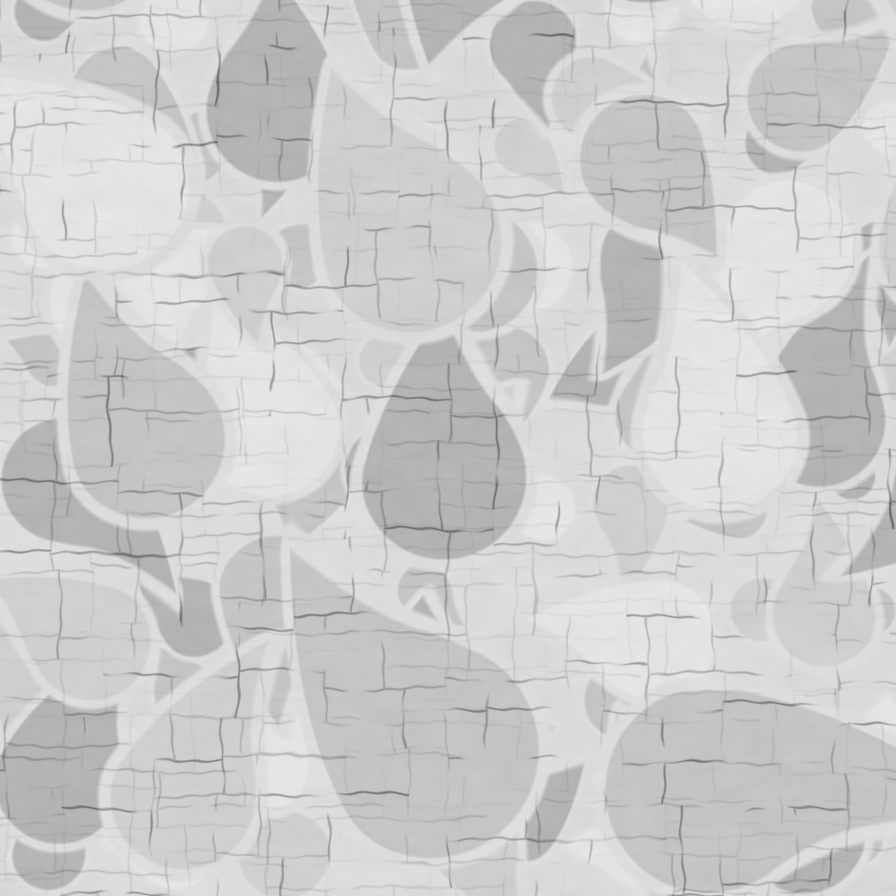
This pattern is drawn by a WebGL 1 fragment shader. Its source:

```glsl
precision highp float;
// Grey paisley drops with pale rims under a fine net of square plaster cracks.

uniform vec2 u_resolution;

const float GROUND = 0.855;
const float RIM = 0.865;
const float DARK = 0.705;
const float MIDDLE = 0.77;
const float LIGHT = 0.812;
const float PALE = 0.893;

float hash(vec2 p) {
  vec3 q = fract(p.xyx * 0.1031);
  q += dot(q, q.yzx + 33.33);
  return fract((q.x + q.y) * q.z);
}

float valueNoise(vec2 p) {
  vec2 i = floor(p);
  vec2 f = fract(p);
  f = f * f * (3.0 - 2.0 * f);
  float low = mix(hash(i), hash(i + vec2(1.0, 0.0)), f.x);
  float high = mix(hash(i + vec2(0.0, 1.0)), hash(i + 1.0), f.x);
  return mix(low, high, f.y);
}

// Layered sines that make straight cracks wander.
vec2 wobble(vec2 p) {
  return 0.0022 * sin(p.yx * vec2(47.0, 39.0) + 2.0 * sin(p * 23.0))
       + 0.0009 * sin(p.yx * vec2(171.0, 193.0) + 3.0 * sin(p * 61.0));
}

float cover(float d, float soft) {
  return 1.0 - smoothstep(-soft, soft, d);
}

// Teardrop with its round end at the origin and a tip curling sideways.
float dropDistance(vec2 p, float radius, float height, float bend) {
  float rise = max(p.y, 0.0);
  float slope = 2.0 * bend * rise;
  vec2 q = vec2(abs(p.x - bend * rise * rise) / sqrt(1.0 + slope * slope), p.y);
  float b = radius / height;
  float a = sqrt(1.0 - b * b);
  float k = dot(q, vec2(-b, a));
  if (k < 0.0) return length(q) - radius;
  if (k > a * height) return length(q - vec2(0.0, height));
  return dot(q, vec2(a, b)) - radius;
}

float dropTone(float pick) {
  if (pick < 0.27) return DARK;
  if (pick < 0.55) return MIDDLE;
  if (pick < 0.8) return LIGHT;
  return PALE;
}

// Paints one jittered grid of rimmed drops over the given tone.
float paintDrops(float tone, vec2 p, float size, float rim, float seed, float soft) {
  vec2 q = p / size + seed;
  vec2 home = floor(q);
  for (int j = -1; j <= 1; j++) {
    for (int i = -1; i <= 1; i++) {
      vec2 id = home + vec2(float(i), float(j));
      vec2 jitter = vec2(hash(id + 3.1), hash(id + 17.7)) - 0.5;
      float angle = 6.2832 * hash(id + 29.3);
      float radius = mix(0.2, 0.41, hash(id + 41.9));
      float height = radius * mix(1.5, 2.2, hash(id + 53.3));
      float bend = mix(-1.2, 1.2, step(0.5, hash(id + 67.1))) * mix(0.5, 1.0, hash(id + 71.7));
      float c = cos(angle);
      float s = sin(angle);
      vec2 local = mat2(c, s, -s, c) * (q - id - 0.5 - 0.4 * jitter);
      float d = dropDistance(local, radius, height, bend) * size;
      float present = step(hash(id + 83.9), 0.92);
      float pick = fract(dot(id, vec2(0.755, 0.57)) + 0.1 * seed);
      tone = mix(tone, RIM, present * cover(d - rim, soft * 1.5));
      tone = mix(tone, dropTone(pick), present * cover(d, soft));
    }
  }
  return tone;
}

float crackShift(vec2 id) {
  return 0.8 * (hash(id + 11.3) - 0.5);
}

// Irregular rectangles: grid points carry level and upright cracks in turn,
// each ending on the cracks of its neighbours.
float cracks(vec2 p, vec2 cell, float width) {
  vec2 q = p / cell;
  vec2 home = floor(q + 0.5);
  float ink = 0.0;
  for (int j = -1; j <= 1; j++) {
    for (int i = -1; i <= 1; i++) {
      vec2 id = home + vec2(float(i), float(j));
      float upright = mod(id.x + id.y, 2.0);
      vec2 axis = vec2(1.0 - upright, upright);
      float along = dot(q - id, axis);
      float across = dot(q - id, axis.yx) - crackShift(id);
      float start = crackShift(id - axis) - 1.0;
      float end = crackShift(id + axis) + 1.0;
      float gap = max(max(start - along, along - end), 0.0);
      float d = length(vec2(gap * dot(cell, axis), across * dot(cell, axis.yx)));
      float strength = mix(0.1, 1.0, pow(hash(id + 37.0), 1.6));
      ink = max(ink, strength * (1.0 - smoothstep(0.0, width, d)));
    }
  }
  return ink * smoothstep(0.22, 0.62, valueNoise(p * 38.0));
}

void main() {
  vec2 p = gl_FragCoord.xy / u_resolution.y;
  float pixel = 1.0 / u_resolution.y;
  float soft = max(0.0022, 0.75 * pixel);

  // Small drops first, so that larger ones carve into them.
  float tone = GROUND + 0.02 * (valueNoise(p * 5.0) - 0.5);
  tone = paintDrops(tone, p, 0.13, 0.006, 5.0, soft);
  tone = paintDrops(tone, p, 0.2, 0.01, 12.0, soft);
  tone = paintDrops(tone, p, 0.31, 0.014, 23.0, soft);

  // Worn plaster surface.
  tone += 0.018 * (valueNoise(p * vec2(28.0, 45.0)) - 0.5);
  tone += 0.014 * (valueNoise(p * vec2(90.0, 170.0)) - 0.5);

  // Main cracks and fainter, mostly level hairlines.
  vec2 bent = p + wobble(p);
  float width = max(0.0024, 1.2 * pixel);
  tone -= 0.3 * cracks(bent, vec2(0.062, 0.05), width);
  tone -= 0.13 * cracks(bent + 7.3, vec2(0.11, 0.038), width);

  gl_FragColor = vec4(vec3(tone), 1.0);
}
```
